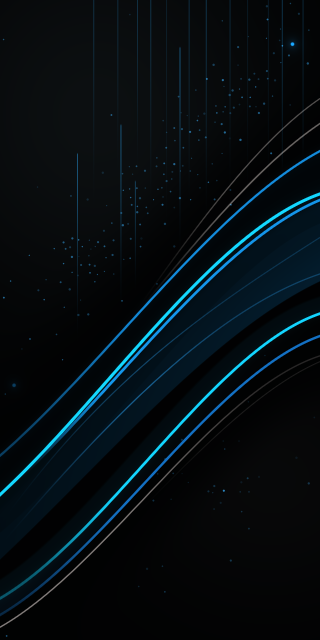
This background is drawn by a Shadertoy shader. Its source:

```glsl
// Glowing cyan ribbons sweeping up across a near-black backdrop, with fine
// vertical light threads and drifting dust above them. Each ribbon edge is a
// cubic through four heights; strokes use the distance to that curve.

float hash(vec2 p) {
    return fract(sin(dot(p, vec2(127.1, 311.7))) * 43758.5453);
}

// Cubic through heights h at x = 0, 1/3, 2/3, 1
float rise(float x, vec4 h) {
    float s = 3.0 * x, a = s - 1.0, b = s - 2.0, c = s - 3.0;
    return dot(h, vec4(-a * b * c / 6.0, s * b * c / 2.0, -s * a * c / 2.0, s * a * b / 6.0));
}

// Signed distance above the curve, in canvas widths
float curveDist(vec2 uv, vec4 h) {
    float aspect = iResolution.y / iResolution.x;
    float y = rise(uv.x, h);
    float slope = (rise(uv.x + 0.01, h) - y) * 100.0 * aspect;
    return (uv.y - y) * aspect / sqrt(1.0 + slope * slope);
}

// Pixel coverage of a stroke with half width w
float stroke(float d, float w) {
    float px = 1.0 / iResolution.x;
    return max(0.0, min(d + w, 0.5 * px) - max(d - w, -0.5 * px)) / px;
}

float glow(float d, float size) {
    return exp(-abs(d) / size);
}

// Vertical thread, bright at its top and fading down to its foot
float thread(vec2 uv, float x, float top, float foot) {
    float fade = smoothstep(foot, top, uv.y) * smoothstep(0.002, -0.002, uv.y - top);
    return stroke(uv.x - x, 0.0014) * fade;
}

// Scattered specks, one per grid cell where density allows
float dust(vec2 uv, vec4 crest) {
    vec2 scale = vec2(38.0, 38.0 * iResolution.y / iResolution.x);
    vec2 cell = floor(uv * scale);
    vec2 mid = (cell + 0.5) / scale;
    float offset = (mid.y - rise(mid.x, crest) - 0.175) / 0.075;
    float density = 0.62 * exp(-offset * offset) * smoothstep(0.04, 0.3, mid.x)
                  * smoothstep(1.0, 0.8, mid.x);
    vec2 low = (mid - vec2(0.67, 0.24)) / vec2(0.16, 0.06);
    float lowDensity = 0.22 * exp(-dot(low, low));
    vec2 center = 0.2 + 0.6 * vec2(hash(cell + 3.1), hash(cell + 7.7));
    float d = length(fract(uv * scale) - center) / 38.0;
    float radius = mix(0.0015, 0.0036, hash(cell + 5.3));
    float speck = smoothstep(radius + 0.002, radius - 0.002, d);
    float lit = step(hash(cell), density) + 0.5 * step(hash(cell + 9.0), lowDensity);
    return speck * lit * mix(0.25, 1.0, hash(cell + 1.7));
}

float spark(vec2 uv, vec2 at) {
    float d = length((uv - at) * vec2(1.0, iResolution.y / iResolution.x));
    return smoothstep(0.008, 0.003, d) + 0.3 * exp(-d / 0.012);
}

void mainImage(out vec4 fragColor, in vec2 fragCoord) {
    vec2 uv = fragCoord / iResolution.xy;
    float x = uv.x;
    vec3 cyan = vec3(0.07, 0.80, 0.96), blue = vec3(0.07, 0.52, 0.82);
    vec3 steel = vec3(0.10, 0.36, 0.54), gray = vec3(0.42, 0.40, 0.39);
    vec4 crest = vec4(0.288, 0.456, 0.633, 0.764);

    // Signed distances to the main edges
    float top = curveDist(uv, crest);
    float core = curveDist(uv, vec4(0.227, 0.404, 0.583, 0.697));
    float twin = curveDist(uv, vec4(0.224, 0.394, 0.569, 0.6875));
    float base = curveDist(uv, vec4(0.125, 0.290, 0.447, 0.560));
    float lower = curveDist(uv, vec4(0.065, 0.211, 0.391, 0.510));
    float lowBlue = curveDist(uv, vec4(0.039, 0.182, 0.357, 0.475));
    float lowGray = curveDist(uv, vec4(0.020, 0.160, 0.331, 0.444));

    // Soft backdrop light, dark beside the ribbons
    vec2 a = (uv - vec2(0.30, 0.82)) / vec2(0.55, 0.30);
    vec2 b = (uv - vec2(0.85, 0.25)) / vec2(0.45, 0.20);
    vec3 col = vec3(0.005, 0.007, 0.009);
    col += vec3(0.042, 0.053, 0.058) * exp(-dot(a, a)) * smoothstep(0.0, 0.3, top);
    col += vec3(0.024, 0.024, 0.025) * exp(-dot(b, b)) * smoothstep(0.0, 0.2, -lowGray);

    // Threads: a faint jittered row, then the longer bright ones
    float threads = 0.0;
    for (float i = 0.0; i < 12.0; i++) {
        float r = hash(vec2(i, 4.0));
        float tx = 0.28 + 0.06 * (i + 0.6 * r);
        threads += thread(uv, tx, 1.01, 0.62 + 0.12 * r) * mix(0.25, 0.65, hash(vec2(i, 8.0)));
    }
    threads += thread(uv, 0.242, 0.760, 0.46) + thread(uv, 0.378, 0.805, 0.50);
    threads += thread(uv, 0.5625, 0.926, 0.59) + 0.7 * thread(uv, 0.423, 0.717, 0.54);
    float above = smoothstep(0.0, 0.06, top);
    col += vec3(0.06, 0.30, 0.45) * threads * above;
    col += vec3(0.12, 0.40, 0.58) * dust(uv, crest);
    col += blue * (spark(uv, vec2(0.914, 0.931)) + 0.35 * spark(uv, vec2(0.044, 0.398)));

    // Translucent ribbon bodies
    float px = 1.0 / iResolution.x;
    float body = smoothstep(-px, px, base) * smoothstep(px, -px, top);
    float shade = mix(0.85, 0.35, smoothstep(-0.05, 0.01, core));
    shade += 0.25 * x * smoothstep(0.15, 0.0, base) - 0.15 * smoothstep(-0.09, -0.085, core);
    vec3 navy = vec3(0.012, 0.092, 0.145) * shade * mix(0.75, 1.1, x);
    col = mix(col, navy, body);
    float gap = smoothstep(px, -px, base) * smoothstep(-px, px, lower);
    col = mix(col, vec3(0.002, 0.004, 0.006), gap);
    col += vec3(0.005, 0.035, 0.05) * gap * smoothstep(0.055, 0.045, lower);
    col += vec3(0.005, 0.035, 0.06) * smoothstep(px, -px, lower) * smoothstep(-px, px, lowBlue) * (1.0 - x);

    // Gray outlines and thin inner lines
    float right = smoothstep(0.42, 0.75, x);
    col += gray * right * 0.95 * stroke(curveDist(uv, vec4(0.271, 0.453, 0.652, 0.807)), 0.0024);
    col += gray * right * 0.75 * stroke(curveDist(uv, vec4(0.232, 0.449, 0.678, 0.846)), 0.0020);
    col += gray * mix(1.2, 0.35, smoothstep(0.3, 0.9, x)) * stroke(lowGray, 0.0022);
    col += gray * 0.25 * right * stroke(curveDist(uv, vec4(0.014, 0.150, 0.315, 0.435)), 0.0016);
    float inner = smoothstep(0.0, 0.45, x) * mix(1.0, 0.55, right);
    col += steel * 0.6 * inner * stroke(curveDist(uv, vec4(0.180, 0.376, 0.517, 0.629)), 0.0018);
    col += steel * 0.8 * inner * stroke(curveDist(uv, vec4(0.147, 0.331, 0.480, 0.572)), 0.0020);

    // Luminous edges
    col = mix(col, blue, stroke(top, 0.0036) * mix(0.4, 1.0, smoothstep(0.0, 0.5, x)));
    col = mix(col, blue * 1.1, stroke(twin, 0.0042) * smoothstep(0.05, 0.35, x));
    col = mix(col, cyan, stroke(core, 0.0048));
    col = mix(col, cyan, stroke(lower, 0.0042) * mix(0.35, 1.0, smoothstep(0.05, 0.4, x)));
    col = mix(col, vec3(0.08, 0.46, 0.80), stroke(lowBlue, 0.0038) * mix(0.3, 0.95, smoothstep(0.0, 0.4, x)));
    col += cyan * 0.07 * (glow(core, 0.012) + 0.7 * glow(lower, 0.010)) + blue * 0.05 * glow(top, 0.010);

    fragColor = vec4(clamp(col, 0.0, 1.0), 1.0);
}
```
